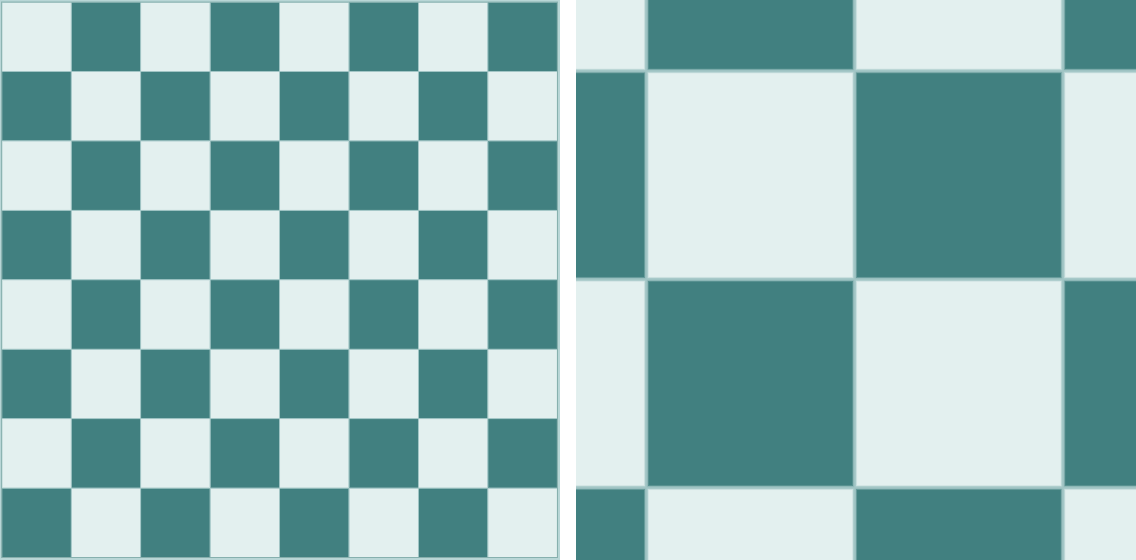
Left, the full canvas; right, a detail of the centre.
Write a three.js fragment shader that draws this pattern.

```glsl
// Eight by eight teal and pale checkerboard with fine seams and a thin pale rim.
varying vec2 vUv;

const float CELL = 0.124;
const float SOFT = 0.001;

// Signed distance to the nearest grid line, changing sign from cell to cell.
vec2 alternatingDistance(vec2 p) {
  vec2 cell = floor(p / CELL);
  vec2 gap = (0.5 - abs(fract(p / CELL) - 0.5)) * CELL;
  return gap * (1.0 - 2.0 * mod(cell, 2.0));
}

void main() {
  vec3 teal = vec3(0.255, 0.502, 0.5);
  vec3 pale = vec3(0.89, 0.94, 0.937);
  vec3 seamColor = vec3(0.64, 0.78, 0.78);
  vec3 outlineColor = vec3(0.49, 0.66, 0.65);
  vec3 rimColor = vec3(0.72, 0.84, 0.84);

  vec2 centered = vUv - vec2(0.4992, 0.5004);

  // Checker squares: equal signs on both axes give teal.
  vec2 side = alternatingDistance(centered);
  vec2 blend = clamp(side / SOFT, -1.0, 1.0);
  vec3 color = mix(pale, teal, 0.5 + 0.5 * blend.x * blend.y);

  // Fine seams between squares.
  float seamDistance = min(abs(side.x), abs(side.y));
  float seam = 1.0 - smoothstep(0.0003, 0.0018, seamDistance);
  color = mix(color, seamColor, 0.85 * seam);

  // Pale rim outside the board, with a thin outline where they meet.
  float edge = max(abs(centered.x), abs(centered.y)) - 4.0 * CELL;
  color = mix(color, rimColor, smoothstep(-SOFT, SOFT, edge));
  float outline = 1.0 - smoothstep(0.0003, 0.0015, abs(edge));
  color = mix(color, outlineColor, 0.8 * outline);

  gl_FragColor = vec4(color, 1.0);
}
```
